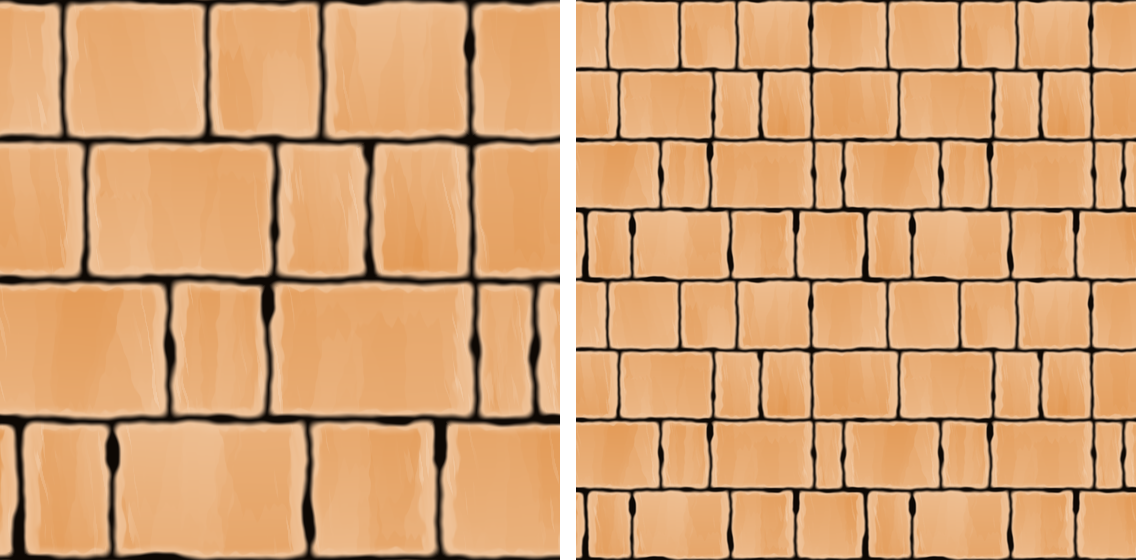
Left: one tile. Right: repeated 2 by 2.
This texture is drawn by a Shadertoy shader. Its source:

```glsl
// Hand-painted sandstone wall: four courses of four uneven blocks with inky joints.
// Each block is a pale wash overlaid with slanted, ragged brush strokes; the joints
// are soft lines that wobble and swell with wrapping gradient noise, so it tiles.

const float ROWS = 4.0;
const int BLOCKS = 4;
const vec3 PALE = vec3(0.945, 0.785, 0.635);
const vec3 DEEP = vec3(0.885, 0.590, 0.315);
const vec3 INK = vec3(0.050, 0.030, 0.015);

// Joint positions across each course, from the bottom up
const vec4 JOINTS[4] = vec4[4](
    vec4(0.036, 0.200, 0.551, 0.785),
    vec4(0.302, 0.479, 0.850, 0.956),
    vec4(0.154, 0.492, 0.659, 0.842),
    vec4(0.112, 0.370, 0.576, 0.839));

vec3 hash3(vec2 p) {
    vec3 q = fract(p.xyx * vec3(0.1031, 0.1030, 0.0973));
    q += dot(q, q.yxz + 33.33);
    return fract((q.xxy + q.yzz) * q.zyx);
}

float cornerSlope(vec2 cell, vec2 offset, vec2 period, float seed) {
    float angle = 6.2832 * hash3(mod(cell, period) + seed * vec2(17.3, 9.1)).x;
    return dot(vec2(cos(angle), sin(angle)), offset);
}

// Gradient noise, roughly -1 to 1, repeating after period cells
float gradientNoise(vec2 p, vec2 period, float seed) {
    vec2 i = floor(p), f = p - i, e = vec2(1.0, 0.0);
    vec2 u = f * f * f * (f * (f * 6.0 - 15.0) + 10.0);
    float low = mix(cornerSlope(i, f, period, seed),
                    cornerSlope(i + e.xy, f - e.xy, period, seed), u.x);
    float high = mix(cornerSlope(i + e.yx, f - e.yx, period, seed),
                     cornerSlope(i + e.xx, f - e.xx, period, seed), u.x);
    return 1.4 * mix(low, high, u.y);
}

float wrapNoise(vec2 uv, vec2 freq, float seed) {
    return gradientNoise(uv * freq + 0.37, freq, seed);
}

float localNoise(vec2 q, vec2 freq, float seed) {
    return gradientNoise(q * freq, vec2(256.0), seed);
}

float smoothMin(float a, float b, float k) {
    float h = max(k - abs(a - b), 0.0) / k;
    return min(a, b) - 0.25 * h * h * k;
}

// How far a joint has swollen into a blot, 0 to 1
float swelling(vec2 uv, vec2 freq, float seed) {
    return smoothstep(0.05, 0.65, wrapNoise(uv, freq, seed));
}

// Pigment depth of one block: 0 is pale, 1 is deep
float blockTone(vec2 q, vec2 size, float seed, float aa) {
    vec3 look = hash3(vec2(seed, 3.0));
    float v = q.y / size.y;
    float wash = look.x < 0.65 ? v : 1.0 - v;
    float tone = 0.36 + 0.36 * wash;

    // Broad strokes, each tapering to a ragged end
    for (int k = 0; k < 8; k++) {
        float id = seed * 8.0 + float(k);
        vec3 a = hash3(vec2(id, 11.0)), b = hash3(vec2(id, 29.0));
        float along = a.y < 0.65 ? 1.0 - v : v;
        float center = mix(0.1, 0.9, a.x) * size.x + (a.z - 0.5) * 0.36 * (q.y - 0.5 * size.y);
        float halfWidth = mix(0.10, 0.32, b.x) * size.x * (1.0 - 0.45 * along);
        float ragged = 0.006 * localNoise(q, vec2(34.0, 22.0), id)
                     + 0.002 * localNoise(q, vec2(150.0, 55.0), id);
        float side = halfWidth - abs(q.x - center) + ragged;
        float end = mix(0.6, 1.3, b.y) - along + 0.10 * localNoise(q, vec2(75.0, 7.0), id + 0.5);
        float cover = smoothstep(-aa, aa, side) * smoothstep(0.0, 0.03, end);
        float pigment = mix(0.22, 1.0, b.z) + 0.25 * (wash - 0.5);
        tone = mix(tone, pigment, cover * mix(0.50, 0.26, along));
    }

    // Scraped pale margins with slanted edges and bristle marks
    vec3 edge = hash3(vec2(seed, 47.0));
    float bristle = localNoise(q + vec2(0.14 * q.y, 0.0), vec2(120.0, 9.0), seed);
    float rough = 0.007 * localNoise(q, vec2(30.0, 25.0), seed + 0.3) + 0.004 * bristle;
    float left = q.x - mix(0.008, 0.040, edge.x) - (edge.y - 0.5) * 0.16 * (q.y - 0.12);
    float right = size.x - q.x - mix(0.008, 0.035, edge.z) - (look.y - 0.5) * 0.16 * (q.y - 0.12);
    float ends = min(q.y, size.y - q.y) - 0.014 + 0.010 * localNoise(q, vec2(42.0, 18.0), seed + 0.7);
    float margin = min(min(left, right) + rough, ends);
    float scrape = 1.0 - smoothstep(-aa, aa + 0.002, margin);
    tone = mix(tone, 0.16 + 0.12 * bristle, 0.72 * scrape);
    float nearEdge = 1.0 - smoothstep(0.0, 0.045, min(left, right));
    return tone - 0.25 * nearEdge * smoothstep(0.35, 0.5, bristle);
}

void mainImage(out vec4 fragColor, in vec2 fragCoord) {
    vec2 uv = fragCoord / iResolution.xy;
    float aa = 1.0 / min(iResolution.x, iResolution.y);

    // Wobble the layout
    vec2 p = uv;
    p += 0.0045 * vec2(wrapNoise(uv, vec2(12.0), 1.0), wrapNoise(uv, vec2(12.0), 2.0));
    p += 0.0018 * vec2(wrapNoise(uv, vec2(36.0), 3.0), wrapNoise(uv, vec2(36.0), 4.0));

    // Find the block and the distances to its sides
    float row = mod(floor(p.y * ROWS), ROWS);
    vec4 joints = JOINTS[int(row)];
    float left = 1.0, right = 1.0, block = 0.0;
    for (int i = 0; i < BLOCKS; i++) {
        float fromJoint = fract(p.x - joints[i]);
        if (fromJoint < left) { left = fromJoint; block = float(i); }
        right = min(right, fract(joints[i] - p.x));
    }
    vec2 q = vec2(left, fract(p.y * ROWS) / ROWS);
    vec2 size = vec2(left + right, 1.0 / ROWS);

    // Joints: thin and soft, swelling into darker, crisper blots
    float blotV = swelling(uv, vec2(9.0, 11.0), 5.0);
    float blotH = swelling(uv, vec2(11.0, 9.0), 6.0);
    float gapV = min(left, right) - mix(0.0048, 0.0125, blotV);
    float gapH = min(q.y, size.y - q.y) - mix(0.0055, 0.0095, blotH);
    float gap = smoothMin(gapV, gapH, 0.016);
    float blur = max(mix(0.0062, 0.0042, gapV < gapH ? blotV : blotH), aa);

    // Paint the block, pale at its rim, then lay the ink over it
    float tone = blockTone(q, size, row * float(BLOCKS) + block + 1.0, aa);
    tone *= mix(0.35, 1.0, smoothstep(0.0, 0.020, gap));
    vec3 color = mix(PALE, DEEP, clamp(tone, 0.0, 1.0));
    color = mix(INK, color, smoothstep(-blur, blur, gap));
    fragColor = vec4(color, 1.0);
}
```
